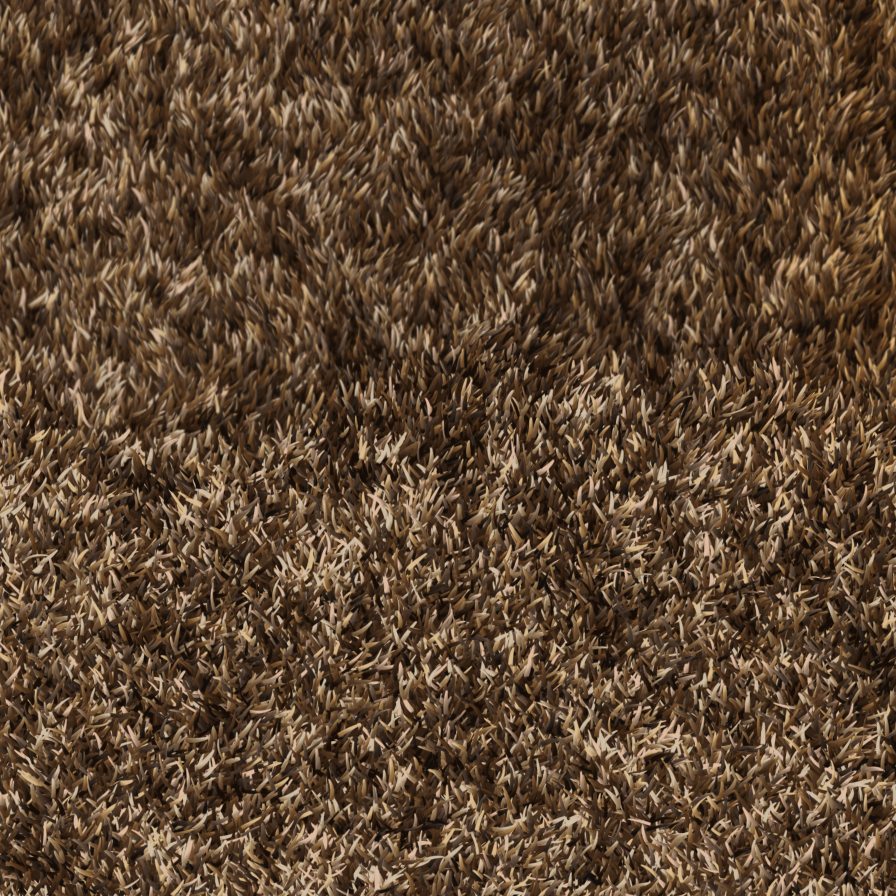
This texture is drawn by a Shadertoy shader. Its source:

```glsl
// Dense brown pile: short curved fibres, light tips over dark roots.
// Layers of jittered cells each hold one tapered strand; noise clumps their
// lean and tone, and the upper part is softer and more upright than the lower.

float hash(vec2 p) {
    return fract(sin(dot(p, vec2(127.1, 311.7))) * 43758.5453);
}

float noise(vec2 p) {
    vec2 i = floor(p), f = fract(p);
    f = f * f * (3.0 - 2.0 * f);
    return mix(mix(hash(i), hash(i + vec2(1, 0)), f.x),
               mix(hash(i + vec2(0, 1)), hash(i + vec2(1, 1)), f.x), f.y);
}

// Fibre colour from deep shadow to pale tip
vec3 fibreColor(float tone) {
    vec3 c = mix(vec3(0.08, 0.045, 0.02), vec3(0.19, 0.12, 0.07), smoothstep(-0.15, 0.12, tone));
    c = mix(c, vec3(0.30, 0.20, 0.12), smoothstep(0.10, 0.36, tone));
    c = mix(c, vec3(0.42, 0.30, 0.19), smoothstep(0.40, 0.62, tone));
    c = mix(c, vec3(0.58, 0.47, 0.33), smoothstep(0.62, 0.84, tone));
    return mix(c, vec3(0.82, 0.75, 0.65), smoothstep(0.82, 1.1, tone));
}

// Soft upper zone with a ragged lower border
float softZone(vec2 p) {
    return smoothstep(0.50, 0.64, p.y + 0.16 * (noise(p * 7.0) - 0.5));
}

// Broad light and shade across the pile
float broadShade(vec2 p) {
    vec2 a = (p - vec2(0.55, 0.68)) * vec2(1.7, 3.0);
    vec2 b = p - vec2(0.04, 0.6);
    return 0.06 - 0.11 * exp(-dot(a, a)) + 0.11 * exp(-10.0 * dot(b, b))
         - 0.03 * p.y + 0.2 * (noise(p * 5.0 + 9.0) - 0.5);
}

void mainImage(out vec4 fragColor, in vec2 fragCoord) {
    vec2 uv = fragCoord / iResolution.y;
    float soft = softZone(uv);
    float shade = broadShade(uv);
    float blur = max(mix(0.0010, 0.0019, soft), 0.7 / iResolution.y);
    float cell = 0.019;
    vec3 color = fibreColor(0.12 + shade);

    for (int layer = 0; layer < 10; layer++) {
        float depth = float(layer) / 9.0;
        vec2 shift = vec2(0.37, 0.61) * float(layer);
        vec2 grid = uv / cell + shift;

        for (int n = 0; n < 9; n++) {
            vec2 id = floor(grid) + vec2(n % 3 - 1, n / 3 - 1);
            vec2 seed = id + 19.0 * float(layer);
            vec2 root = id + vec2(hash(seed), hash(seed + 71.3));
            vec2 d = (grid - root) * cell;
            if (dot(d, d) > cell * cell) continue;
            vec2 center = (root - shift) * cell;

            // Lean: upright above, more tangled below
            float upright = smoothstep(0.3, 0.7, center.y);
            float clump = noise(center * 24.0 + 3.0) - 0.5;
            float angle = 0.22 * center.x + 1.3 * clump
                        + (hash(seed + 13.7) - 0.5) * mix(2.2, 1.0, upright);
            float s = sin(angle), c = cos(angle);
            vec2 q = vec2(c * d.x - s * d.y, s * d.x + c * d.y);

            // Curved, tapered strand
            float halfLength = mix(0.007, 0.0145, hash(seed + 29.1));
            q.x += (hash(seed + 37.9) - 0.5) * 38.0 * q.y * q.y;
            float along = clamp(q.y / halfLength * 0.5 + 0.5, 0.0, 1.0);
            float width = mix(0.0013, 0.0031, hash(seed + 43.3)) * (1.0 - 0.6 * along * along);
            float mask = smoothstep(width + blur, width - blur, abs(q.x))
                       * smoothstep(halfLength + blur, halfLength - 2.0 * blur, abs(q.y));

            // Tone: random strand, pale tufts, dark root and a shaded side
            float tuft = noise(center * 34.0 + 21.0) - 0.5;
            float tone = 0.5 + (hash(seed + 57.7) - 0.5) * mix(1.3, 1.1, soft)
                       + 0.62 * tuft + shade + 0.12 * (depth - 0.5)
                       + 0.5 * (along - 0.5) - 0.1 * q.x / width * mask;
            vec3 fibre = fibreColor(tone - 0.02);

            // Some strands are dull pinkish grey, others warm, most so at upper right
            float gray = dot(fibre, vec3(0.3, 0.59, 0.11));
            float hue = hash(seed + 83.9);
            fibre = mix(fibre, gray * vec3(1.19, 0.97, 0.83), 0.7 * step(0.7, hue));
            float warmth = step(hue, 0.22) * 0.5 + 0.5 * smoothstep(0.75, 1.0, center.x) * upright;
            fibre *= mix(vec3(1), vec3(1.10, 0.97, 0.70), warmth);
            color = mix(color, fibre, mask * mix(0.96, 0.86, soft));
        }
    }
    fragColor = vec4(color, 1.0);
}
```
